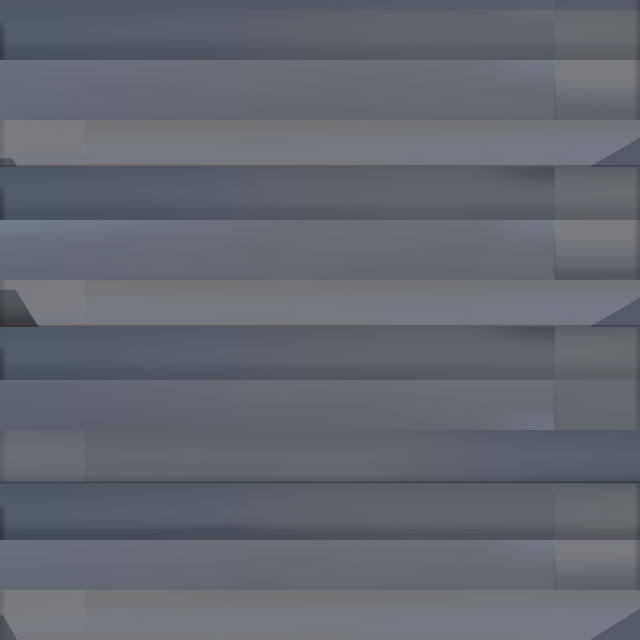
A WebGL 1 fragment shader for this texture:

```glsl
precision highp float;
// Weathered blue-grey metal slats: four courses of a dark, a middle and a light strip.
uniform vec2 u_resolution;

// 1 when the course number equals n
float isRow(float row, float n) {
  return 1.0 - step(0.5, abs(row - n));
}

// Soft bump centred on c with radius r
float bump(float x, float c, float r) {
  return smoothstep(r, 0.0, abs(x - c));
}

// Antialiased step, w is one pixel in the units of d
float cover(float d, float w) {
  return smoothstep(-0.5 * w, 0.5 * w, d);
}

// Faint streaks running along the slats
float streaks(vec2 p) {
  return sin(p.x * 9.0 + 3.0 * sin(p.y * 23.0)) * sin(p.y * 61.0 + p.x * 2.0)
       + 0.5 * sin(p.x * 21.0 - p.y * 37.0);
}

// In each strip x runs left to right and v runs from its top (0) to its bottom (1)
vec3 darkStrip(float x, float v, float row, float px) {
  vec3 c = mix(vec3(0.305, 0.338, 0.390), vec3(0.355, 0.370, 0.400), smoothstep(0.0, 0.7, x));
  c += 0.025 * bump(v, 0.5, 0.55) - 0.022 * smoothstep(0.62, 0.85, v);
  float panel = cover(x - 0.867, px);
  float corner = smoothstep(0.72, 0.867, x) * (1.0 - panel) * smoothstep(0.5, 0.0, v);
  c += corner * (0.06 * isRow(row, 0.0) - 0.07 * (isRow(row, 1.0) + isRow(row, 2.0)));
  c += panel * vec3(0.025, 0.022, 0.015) * smoothstep(0.0, 0.25, v);
  // Bluish lip on the first course, shaded lower lip on the last
  c = mix(c, vec3(0.315, 0.345, 0.395), 0.7 * isRow(row, 0.0) * smoothstep(0.2, 0.13, v));
  c -= 0.025 * isRow(row, 3.0) * (smoothstep(0.79, 0.83, v) + bump(x, 0.35, 0.08) * bump(v, 0.8, 0.12));
  // Grime at both ends
  c *= 1.0 - 0.28 * smoothstep(0.012, 0.0, x) * smoothstep(0.3, 0.55, v);
  return c * (1.0 - 0.18 * smoothstep(0.99, 1.0, x));
}

vec3 midStrip(float x, float v, float row, float px) {
  float muted = isRow(row, 2.0);
  vec3 c = mix(vec3(0.393, 0.417, 0.463), vec3(0.400, 0.414, 0.445), smoothstep(0.0, 0.6, x));
  c += mix(0.016, -0.012, v) - muted * 0.028 * smoothstep(0.8, 0.0, x);
  c += vec3(0.04, 0.05, 0.07) * isRow(row, 1.0) * smoothstep(0.5, 0.0, x) * smoothstep(0.45, 0.0, v);
  float panel = cover(x - 0.867, px);
  // Sheen beside the joint, low on the muted course
  float sheen = mix(smoothstep(0.6, 0.0, v), smoothstep(0.4, 1.0, v), muted);
  c += vec3(0.035, 0.045, 0.06) * sheen * smoothstep(0.72, 0.85, x);
  // End plate, bright above and shaded below
  vec3 plate = mix(vec3(0.478, 0.485, 0.510), vec3(0.365, 0.380, 0.410), smoothstep(0.15, 1.0, v));
  plate = mix(plate, vec3(0.385, 0.400, 0.430), muted * 0.9);
  plate -= 0.04 * isRow(row, 1.0) * smoothstep(0.7, 0.95, v);
  c = mix(c, plate, panel);
  c -= 0.025 * bump(x, 0.867, 0.004) * smoothstep(0.15, 0.4, v);
  return c * (1.0 - 0.22 * smoothstep(0.988, 1.0, x) * (1.0 - 0.4 * v));
}

vec3 lightStrip(float x, float v, float row, float px) {
  float muted = isRow(row, 2.0);
  vec3 c = mix(vec3(0.448, 0.454, 0.463), vec3(0.462, 0.475, 0.508), smoothstep(0.05, 0.65, v));
  c = mix(c, vec3(0.458, 0.464, 0.478), 0.7 * smoothstep(0.75, 1.0, v));
  c += vec3(-0.008, 0.0, 0.012) * smoothstep(0.4, 1.0, x);
  float plate = 1.0 - cover(x - 0.133, px);
  c = mix(c, vec3(0.480, 0.487, 0.508), 0.75 * plate * smoothstep(1.1, 0.5, v));
  // One course has fallen into shade, bluer to the right
  vec3 shade = mix(vec3(0.368, 0.383, 0.410), vec3(0.318, 0.347, 0.405), smoothstep(0.5, 1.0, x));
  shade += 0.025 * bump(v, 0.5, 0.5) - 0.035 * smoothstep(0.8, 1.0, v) + 0.02 * plate;
  c = mix(c, shade, muted);
  // Slanted shadow at the right end
  float slant = cover(x - 0.922 - 0.124 * (1.0 - v), 2.0 * px);
  c = mix(c, vec3(0.330, 0.353, 0.405), slant * (1.0 - muted));
  // Chipped lower left corner, largest on the second course
  float big = isRow(row, 1.0);
  float chipTop = 0.5 + 0.32 * isRow(row, 0.0) - 0.29 * big;
  float chip = cover(0.027 + 0.033 * big - 0.045 * (1.0 - v) - x, 2.0 * px)
             * smoothstep(chipTop - 0.03, chipTop + 0.03, v) * (1.0 - muted);
  vec3 chipColor = mix(vec3(0.32, 0.34, 0.37), vec3(0.22, 0.23, 0.24), big * smoothstep(0.4, 1.0, v));
  c = mix(c, chipColor, chip);
  // Thin groove under the strip, then grime at the left
  c *= 1.0 - 0.26 * smoothstep(0.945, 0.99, v) * (1.0 - isRow(row, 3.0));
  return c * (1.0 - 0.12 * smoothstep(0.012, 0.0, x));
}

void main() {
  vec2 p = gl_FragCoord.xy / u_resolution;
  float px = 1.0 / u_resolution.x;
  float w = 4.0 / u_resolution.y;
  float d = 4.0 * (1.0 - p.y);
  vec3 color = vec3(0.33, 0.35, 0.39);

  // Courses from top to bottom, each strip covering what lies below its top edge
  for (int i = 0; i < 4; i++) {
    float row = float(i);
    float top = row + min(0.0417, 0.0208 * (4.0 - row)) * step(0.5, row);
    float middle = row + 0.375;
    float low = row + 0.75 - 0.0625 * step(1.5, row);
    float end = row + 1.0 + min(0.0417, 0.0208 * (3.0 - row));
    float v1 = clamp((d - top) / (middle - top), 0.0, 1.0);
    float v2 = clamp((d - middle) / (low - middle), 0.0, 1.0);
    float v3 = clamp((d - low) / (end - low), 0.0, 1.0);
    color = mix(color, darkStrip(p.x, v1, row, px), cover(d - top, w));
    color = mix(color, midStrip(p.x, v2, row, px), cover(d - middle, w));
    color = mix(color, lightStrip(p.x, v3, row, px), cover(d - low, w));
  }
  gl_FragColor = vec4(color + 0.003 * streaks(p), 1.0);
}
```
